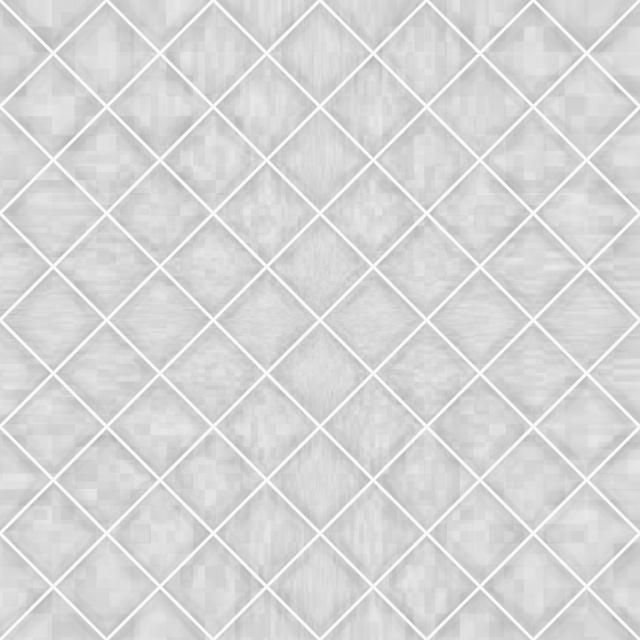
Give the GLSL for this pattern, as a WebGL 2 fragment shader.

```glsl
#version 300 es
precision highp float;
// Pale grey diamond tiles with white joints and a blocky grain that tightens toward the middle axes.
uniform vec2 u_resolution;
out vec4 fragColor;

float hash(vec2 cell) {
  uvec2 n = uvec2(ivec2(cell) + 4096);
  uint h = n.x * 1597334677u ^ n.y * 3812015801u;
  h = (h ^ (h >> 15)) * 2246822519u;
  h = (h ^ (h >> 13)) * 3266489917u;
  return float((h ^ (h >> 16)) >> 8) / 16777216.0;
}

float cornerSlope(vec2 cell, vec2 offset) {
  float angle = 6.2832 * hash(cell);
  return dot(vec2(cos(angle), sin(angle)), offset);
}

float gradientNoise(vec2 p) {
  vec2 i = floor(p), f = p - i;
  vec2 s = f * f * f * (f * (f * 6.0 - 15.0) + 10.0);
  vec2 e = vec2(1.0, 0.0);
  return mix(mix(cornerSlope(i, f), cornerSlope(i + e, f - e), s.x),
             mix(cornerSlope(i + e.yx, f - e.yx), cornerSlope(i + 1.0, f - 1.0), s.x), s.y);
}

// Flat random blocks in -0.5..0.5, blended over about one pixel at their borders
float blocks(vec2 p, vec2 pixel) {
  vec2 i = floor(p);
  vec2 s = clamp((p - i - 0.5) / max(pixel, 0.001) + 0.5, 0.0, 1.0);
  return mix(mix(hash(i), hash(i + vec2(1, 0)), s.x),
             mix(hash(i + vec2(0, 1)), hash(i + 1.0), s.x), s.y) - 0.5;
}

// Block coordinates: cells grow with the distance from each middle axis
vec2 stretched(vec2 c, float growth) {
  return sign(c) * log(1.0 + abs(c) * growth / 0.0024) / growth;
}

void main() {
  vec2 uv = gl_FragCoord.xy / u_resolution;
  vec2 centered = uv - 0.5;
  float pixel = 1.0 / min(u_resolution.x, u_resolution.y);

  // Six diamonds across and down, bounded by two diagonal line families
  vec2 diagonal = 6.0 * vec2(uv.x + uv.y, uv.x - uv.y);
  vec2 toLine = abs(fract(diagonal + 0.5) - 0.5);
  float edge = min(toLine.x, toLine.y);

  // Cushion shading
  float shade = mix(0.793, 0.855, smoothstep(0.0, 0.28, edge));

  // Coarse and fine blocks, calmer beside the middle axes
  vec2 coarse = stretched(centered, 0.085);
  vec2 fine = stretched(centered, 0.045) + 37.3;
  float axisDistance = min(abs(centered.x), abs(centered.y));
  float contrast = mix(0.6, 1.0, smoothstep(0.0, 0.1, axisDistance));
  shade += contrast * 0.055 * blocks(coarse, fwidth(coarse));
  shade += contrast * 0.042 * blocks(fine, fwidth(fine));

  // Soft clouds, and streaks along the joints
  shade += 0.03 * gradientNoise(uv * 23.0 + 5.0);
  float streaks = toLine.x < toLine.y
    ? gradientNoise(diagonal * vec2(13.0, 2.5))
    : gradientNoise(diagonal * vec2(2.5, 13.0) + 71.0);
  shade += 0.055 * streaks * smoothstep(0.0, 0.05, edge) * (1.0 - smoothstep(0.08, 0.3, edge));

  // White joints
  float jointDistance = edge / (6.0 * sqrt(2.0));
  float joint = 1.0 - smoothstep(-0.7 * pixel, 0.7 * pixel, jointDistance - 0.0025);
  fragColor = vec4(vec3(mix(shade, 0.975, joint)), 1.0);
}
```
